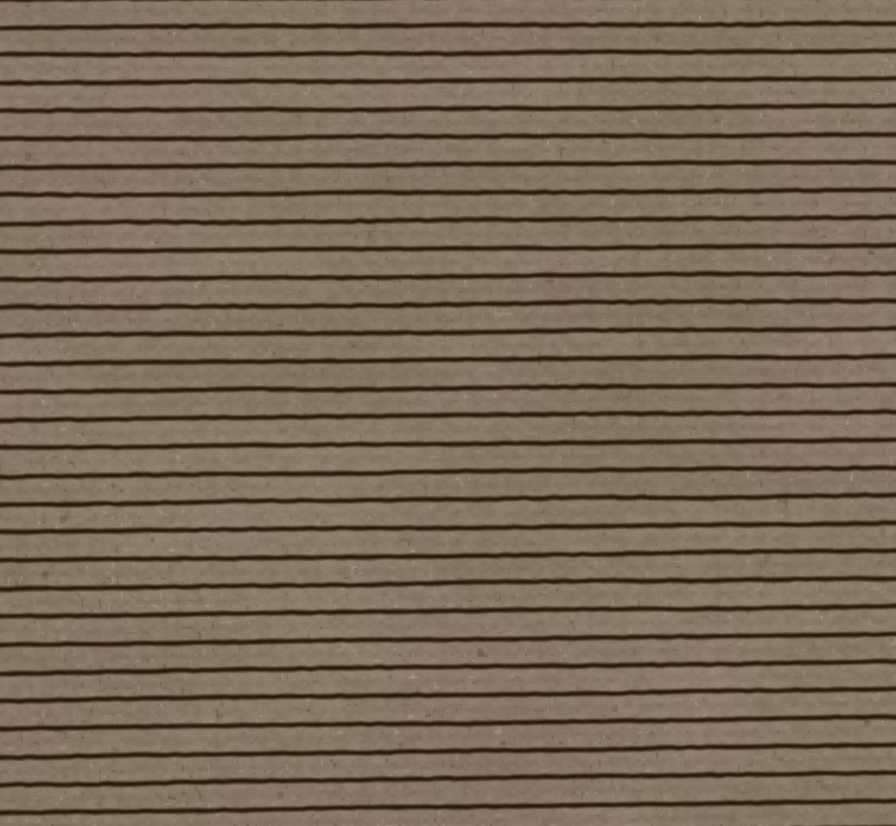
Give the GLSL for this texture, as a Shadertoy shader.

```glsl
// Grooved brown boards: thin dark grooves cross the canvas, tilting slightly
// and closing up toward the right. A soft distance profile shades each groove;
// layered value noise adds wobble, stains, grain and flecks.

#define PITCH_LEFT 0.0340     // groove spacing at the left edge, in heights
#define PITCH_RIGHT 0.0336    // groove spacing at the right edge
#define FIRST_LEFT 0.0325     // first groove below the top, left edge
#define FIRST_RIGHT 0.0282    // first groove below the top, right edge
#define GROOVE_CORE 0.015     // half width of the dark core, in pitches
#define GROOVE_EDGE 0.160     // half width including the soft sides
#define WOBBLE 0.07           // waviness of the grooves, in pitches
#define GRAIN 0.085           // strength of the fine grain
#define FLECKS 0.09           // strength of the pale and dark flecks

const vec3 GROOVE_COLOR = vec3(0.165, 0.105, 0.038);
const vec3 BOARD_COLOR = vec3(0.532, 0.472, 0.402);
const vec3 STAIN_TINT = vec3(0.012, -0.003, 0.010);

float hash(vec2 p) {
    return fract(sin(dot(p, vec2(127.1, 311.7))) * 43758.5453);
}

float valueNoise(vec2 p) {
    vec2 cell = floor(p), f = fract(p);
    f = f * f * (3.0 - 2.0 * f);
    float low = mix(hash(cell), hash(cell + vec2(1.0, 0.0)), f.x);
    float high = mix(hash(cell + vec2(0.0, 1.0)), hash(cell + 1.0), f.x);
    return mix(low, high, f.y);
}

// Sum of octaves, centred on zero
float fractalNoise(vec2 p) {
    float sum = 0.0, weight = 0.5;
    for (int i = 0; i < 3; i++) {
        sum += weight * (valueNoise(p) - 0.5);
        p = p * 2.03 + 17.3;
        weight *= 0.5;
    }
    return sum;
}

void mainImage(out vec4 fragColor, in vec2 fragCoord) {
    vec2 uv = fragCoord / iResolution.xy;
    vec2 p = fragCoord / iResolution.y;

    // Board coordinate: whole numbers fall on the groove centres
    float pitch = mix(PITCH_LEFT, PITCH_RIGHT, uv.x);
    float board = (1.0 - uv.y - mix(FIRST_LEFT, FIRST_RIGHT, uv.x)) / pitch;
    float groove = floor(board + 0.5);
    board += WOBBLE * (valueNoise(vec2(p.x * 7.0, groove * 5.3)) - 0.5);
    board += 0.6 * WOBBLE * (valueNoise(vec2(p.x * 85.0, groove * 9.7)) - 0.5);
    float row = floor(board);
    float across = board - row;
    float grooveDistance = min(across, 1.0 - across);

    // Board tone: row variation, faint ridge, broad stains
    vec3 color = BOARD_COLOR + 0.014 * (hash(vec2(row, 3.0)) - 0.5);
    color += 0.010 * cos(12.566 * (across - 0.25));
    color += 0.05 * fractalNoise(p * vec2(5.0, 9.0));
    color += STAIN_TINT * 3.0 * fractalNoise(p * 6.0 + 40.0);

    // Fine grain and sparse flecks
    color += GRAIN * fractalNoise(p * vec2(130.0, 170.0));
    float fleck = valueNoise(p * vec2(190.0, 150.0) + 70.0);
    float cluster = valueNoise(p * 38.0 + 11.0);
    color += FLECKS * cluster * smoothstep(0.80, 1.0, fleck);
    color -= FLECKS * cluster * smoothstep(0.20, 0.0, fleck);

    // Groove with uneven width and softened sides
    float pixel = 0.5 / (iResolution.y * pitch);
    float wear = 0.03 * (valueNoise(vec2(p.x * 60.0, groove * 3.1)) - 0.5);
    float surface = smoothstep(GROOVE_CORE - 0.5 * pixel,
                               max(GROOVE_EDGE + wear, 2.0 * pixel), grooveDistance);
    color = mix(GROOVE_COLOR + 0.05 * fractalNoise(p * 120.0), color, surface);

    fragColor = vec4(clamp(color, 0.0, 1.0), 1.0);
}
```
